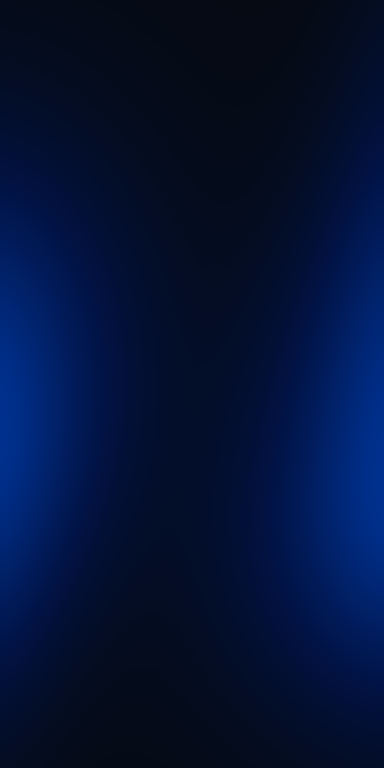
A WebGL 1 fragment shader for this background:

```glsl
precision highp float;
// Two soft blue glows on the left and right edges of a near-black backdrop.

uniform vec2 u_resolution;

#define LEFT_CENTER  vec2(0.0, 0.445)
#define RIGHT_CENTER vec2(1.0, 0.370)
#define LEFT_WIDTH   0.28
#define RIGHT_WIDTH  0.31
#define LEFT_REACH   vec2(0.31, 0.33)  // extent below, above the centre
#define RIGHT_REACH  vec2(0.28, 0.44)
#define FLARE        0.9               // widening of a glow along its height
#define FALLOFF      1.5               // sharpness of the peak at the edge
#define NIGHT vec3(0.020, 0.039, 0.070)
#define NAVY  vec3(0.006, 0.070, 0.260)
#define AZURE vec3(0.000, 0.190, 0.560)

// Glow that peaks on its edge; positive flare widens it upward.
float edgeGlow(vec2 uv, vec2 center, float width, vec2 reach, float flare) {
    vec2 offset = uv - center;
    float height = offset.y < 0.0 ? reach.x : reach.y;
    float localWidth = width * max(1.0 + flare * offset.y, 0.3);
    float across = pow(abs(offset.x) / localWidth, FALLOFF);
    float along = offset.y / height;
    return exp(-across - along * along);
}

// Colour ramp from the dark backdrop through navy to the bright core.
vec3 glowColor(float amount) {
    vec3 shade = mix(NIGHT, NAVY, clamp(amount / 0.39, 0.0, 1.0));
    return mix(shade, AZURE, clamp((amount - 0.39) / 0.61, 0.0, 1.0));
}

void main() {
    vec2 uv = gl_FragCoord.xy / u_resolution;

    // Opposite flares lean the dark valley between the glows
    float glow = edgeGlow(uv, LEFT_CENTER, LEFT_WIDTH, LEFT_REACH, FLARE)
               + edgeGlow(uv, RIGHT_CENTER, RIGHT_WIDTH, RIGHT_REACH, -FLARE);

    gl_FragColor = vec4(glowColor(glow), 1.0);
}
```
